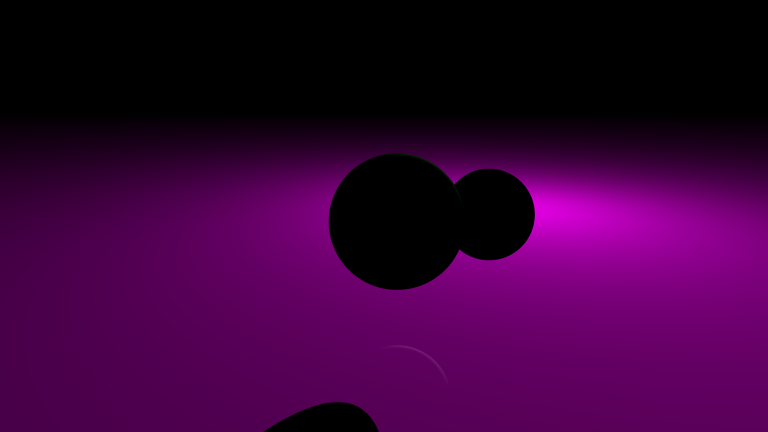
Reproduce this background procedurally as a WebGL 2 fragment shader.

```glsl
#version 300 es
precision highp float;
// Two dark spheres over a violet floor lit by a low lamp, fading into a black horizon.

uniform vec2 u_resolution;
out vec4 outColor;

// Positions are in canvas heights, origin at the lower left.
const vec3 BIG_SPHERE = vec3(0.919, 0.487, 0.158);    // center, radius
const vec3 SMALL_SPHERE = vec3(1.132, 0.5035, 0.106);
const vec3 FAINT_ARC = vec3(0.919, 0.076, 0.125);
const float HORIZON = 0.75;
const vec3 LAMP = vec3(1.3, 1.3, 4.3);                // floor x, height, depth
const vec3 FLOOR_COLOR = vec3(0.88, 0.0, 0.88);
const vec3 RIM_COLOR = vec3(0.0, 0.13, 0.0);
const vec3 ARC_COLOR = vec3(0.08, 0.11, 0.08);
const vec2 RIM_DIRECTION = vec2(0.5, 0.866);
const vec2 SHADOW_TIP = vec2(0.782, 0.069);
const float SHADOW_SHEAR = 0.565;
const float SHADOW_SPREAD = 0.26;

float circleDistance(vec2 p, vec3 circle) {
  return length(p - circle.xy) - circle.z;
}

// Antialiased coverage of the region where the distance is negative.
float coverage(float d, float pixel) {
  return 1.0 - smoothstep(-0.7 * pixel, 0.7 * pixel, d);
}

// Cosine shading of a perspective floor under a point lamp.
vec3 floorLight(vec2 p, float centerX) {
  float drop = HORIZON - p.y;
  float depth = 1.0 / max(drop, 0.001);
  vec2 ground = vec2((p.x - centerX) * depth, depth);
  float cosine = LAMP.y / length(vec3(ground - LAMP.xz, LAMP.y));
  return FLOOR_COLOR * cosine * smoothstep(0.0, 0.04, drop);
}

// Parabolic edge of the shadow cast toward the viewer.
float shadowDistance(vec2 p) {
  vec2 q = p - SHADOW_TIP;
  float across = q.x - SHADOW_SHEAR * q.y;
  float f = across * across + SHADOW_SPREAD * q.y;
  vec2 slope = vec2(2.0 * across, SHADOW_SPREAD - 2.0 * SHADOW_SHEAR * across);
  return f / length(slope);
}

// Thin inner crescent that tapers away from the rim direction.
float crescent(vec2 p, vec3 circle, float width, float pixel) {
  float d = circleDistance(p, circle);
  float facing = dot(normalize(p - circle.xy + 1e-5), RIM_DIRECTION);
  float taper = smoothstep(0.62, 1.0, facing);
  return coverage(d, pixel) * smoothstep(-width, 0.0, d) * taper;
}

void main() {
  vec2 p = gl_FragCoord.xy / u_resolution.y;
  float pixel = 1.0 / u_resolution.y;
  float centerX = 0.5 * u_resolution.x / u_resolution.y;

  // Floor, cast shadow and faint reflected arc
  vec3 color = floorLight(p, centerX);
  color *= 1.0 - coverage(shadowDistance(p), pixel);
  color += ARC_COLOR * crescent(p, FAINT_ARC, 0.009, pixel);

  // Spheres, with a dim rim on the large one
  color *= 1.0 - coverage(circleDistance(p, SMALL_SPHERE), pixel);
  color *= 1.0 - coverage(circleDistance(p, BIG_SPHERE), pixel);
  color += RIM_COLOR * crescent(p, BIG_SPHERE, 0.007, pixel);

  outColor = vec4(color, 1.0);
}
```
